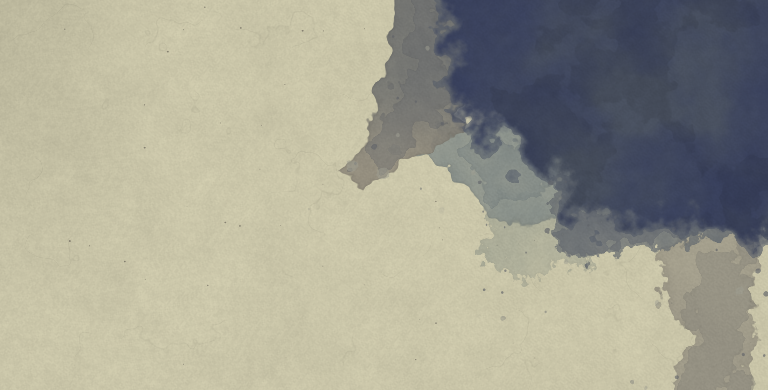
This background is drawn by a WebGL 2 fragment shader. Its source:

```glsl
#version 300 es
precision highp float;
// Navy and grey watercolour washes spreading from the upper right over aged paper.
uniform vec2 u_resolution;
out vec4 fragColor;

float hash(vec2 p) {
    return fract(sin(dot(p, vec2(127.1, 311.7))) * 43758.55);
}

float noise(vec2 p) {
    vec2 i = floor(p), f = fract(p);
    f = f * f * (3.0 - 2.0 * f);
    return mix(mix(hash(i), hash(i + vec2(1, 0)), f.x),
               mix(hash(i + vec2(0, 1)), hash(i + vec2(1, 1)), f.x), f.y);
}

float fbm(vec2 p) {
    float sum = 0.0, amp = 0.53;
    for (int i = 0; i < 4; i++) {
        sum += amp * noise(p);
        p = mat2(1.6, 1.2, -1.2, 1.6) * p + 11.3;
        amp *= 0.5;
    }
    return sum;
}

// Signed distance to an eight sided outline, negative inside
float outline(vec2 p, vec2 v[8]) {
    float d = 1e3, side = 1.0;
    for (int i = 0, j = 7; i < 8; j = i, i++) {
        vec2 e = v[j] - v[i], w = p - v[i];
        vec2 b = w - e * clamp(dot(w, e) / dot(e, e), 0.0, 1.0);
        d = min(d, dot(b, b));
        bvec3 c = bvec3(p.y >= v[i].y, p.y < v[j].y, e.x * w.y > e.y * w.x);
        if (all(c) || all(not(c))) side = -side;
    }
    return side * sqrt(d);
}

// Lays translucent pigment that gathers in a thin rim
vec3 wash(vec3 base, float d, vec3 tint, float opacity, float rim) {
    float inside = smoothstep(0.003, -0.003, d);
    vec3 col = mix(base, tint, clamp(opacity, 0.0, 1.0) * inside);
    return col * (1.0 - rim * inside * exp(min(d, 0.0) * 180.0));
}

// Round drops scattered one per cell; returns coverage
float drops(vec2 p, float cell, float chance, float size) {
    vec2 id = floor(p / cell);
    float h = hash(id + 3.7);
    vec2 c = (id + 0.3 + 0.4 * vec2(hash(id + 17.0), hash(id + 41.0))) * cell;
    float r = size * (0.25 + 0.75 * h * h);
    vec2 o = (p - c) * vec2(1.0, 0.75 + 0.4 * h);
    float d = length(o) + 0.5 * r * (noise(p * 140.0) - 0.5) - r;
    return step(hash(id + 71.0), chance) * smoothstep(0.0015, -0.0015, d);
}

void main() {
    vec2 p = gl_FragCoord.xy / u_resolution * vec2(1.969, 1.0);
    float cloud = fbm(p * 4.0), mottle = fbm(p * 13.0 + 5.0), speckle = fbm(p * 50.0 + 8.0);
    float grain = noise(mat2(0.8, 0.6, -0.6, 0.8) * p * 260.0) - 0.5;

    // Paper: faint stains, hairline creases and specks
    vec3 col = vec3(0.79, 0.773, 0.66);
    col *= 1.0 - 0.06 * smoothstep(0.5, 0.0, p.x) * smoothstep(0.2, 1.0, p.y + 0.3 * cloud);
    col *= 1.0 + 0.03 * (cloud - 0.45) + 0.05 * (mottle - 0.5) + 0.04 * (speckle - 0.5);
    float crease = smoothstep(0.012, 0.0, abs(fbm(p * 7.0 + 2.0) - 0.5));
    col *= 1.0 - 0.04 * crease * smoothstep(0.45, 0.7, noise(p * 11.0));
    col = mix(col, vec3(0.35, 0.33, 0.3), 0.6 * drops(p, 0.05, 0.06, 0.0026));

    // Ragged coordinates shared by all the wash outlines
    vec2 q = p + 0.08 * (vec2(fbm(p * 9.0), fbm(p * 9.0 + 31.0)) - 0.5);
    q += 0.03 * (vec2(noise(p * 31.0), noise(p * 31.0 + 19.0)) - 0.5);
    q += 0.014 * (vec2(noise(p * 85.0), noise(p * 85.0 + 7.0)) - 0.5);
    float dry = 0.06 * (speckle - 0.5);

    float pale = outline(q, vec2[8](vec2(1.25, 0.45), vec2(1.26, 0.31), vec2(1.33, 0.27), vec2(1.42, 0.30),
        vec2(1.53, 0.33), vec2(1.55, 0.45), vec2(1.42, 0.50), vec2(1.30, 0.50))) + dry;
    float brown = outline(q, vec2[8](vec2(1.73, 0.42), vec2(1.71, 0.33), vec2(1.72, 0.20), vec2(1.77, 0.13),
        vec2(1.72, 0.03), vec2(1.78, -0.1), vec2(1.92, -0.1), vec2(1.96, 0.42))) + 0.5 * dry;
    float blue = outline(q, vec2[8](vec2(1.09, 0.61), vec2(1.18, 0.53), vec2(1.25, 0.43), vec2(1.33, 0.42),
        vec2(1.42, 0.46), vec2(1.45, 0.60), vec2(1.30, 0.70), vec2(1.15, 0.68)));
    float grey = outline(q, vec2[8](vec2(1.00, 1.3), vec2(0.985, 0.83), vec2(0.95, 0.64), vec2(0.875, 0.56),
        vec2(0.935, 0.525), vec2(1.09, 0.61), vec2(1.20, 0.67), vec2(1.20, 1.3)));
    float under = outline(q, vec2[8](vec2(1.40, 0.55), vec2(1.42, 0.36), vec2(1.50, 0.33), vec2(1.56, 0.36),
        vec2(1.72, 0.35), vec2(1.80, 0.40), vec2(2.3, 0.38), vec2(2.3, 0.55))) + dry;
    float navy = outline(q, vec2[8](vec2(1.12, 1.5), vec2(1.14, 0.82), vec2(1.19, 0.67), vec2(1.40, 0.55),
        vec2(1.43, 0.45), vec2(1.72, 0.41), vec2(2.3, 0.38), vec2(2.3, 1.5)));

    // Outer washes, palest first, each with a second broken layer
    col = wash(col, pale, vec3(0.64, 0.65, 0.58), 0.35 + 0.7 * mottle, 0.04);
    col = wash(col, brown, vec3(0.58, 0.56, 0.505), 0.5 + 0.6 * cloud, 0.07);
    col = wash(col, brown + 0.03 + 0.25 * (mottle - 0.45), vec3(0.53, 0.52, 0.48), 0.45, 0.05);
    col = wash(col, blue, vec3(0.53, 0.56, 0.54), 0.55 + 0.5 * mottle, 0.1);
    col = wash(col, blue + 0.03 + 0.3 * (mottle - 0.5), vec3(0.44, 0.48, 0.49), 0.4, 0.05);
    vec3 greyTint = mix(vec3(0.56, 0.535, 0.48), vec3(0.43, 0.435, 0.43), smoothstep(0.54, 0.82, p.y));
    col = wash(col, grey, greyTint, 0.7 + 0.35 * mottle, 0.1);
    col = wash(col, grey + 0.045 + 0.3 * (mottle - 0.5), vec3(0.38, 0.39, 0.41), 0.35, 0.05);
    col = wash(col, under, vec3(0.43, 0.45, 0.46), 0.5 + 0.6 * mottle, 0.04);
    col = wash(col, under + 0.03 + 0.2 * (mottle - 0.5), vec3(0.36, 0.38, 0.42), 0.45, 0.03);

    // Deep navy body: broken translucent fringe, then cloudy dense pigment
    col = wash(col, navy + 0.22 * (mottle - 0.5), vec3(0.34, 0.37, 0.42), 0.55, 0.03);
    float bloom = 0.7 * smoothstep(0.35, 0.75, fbm(p * 5.5 + 23.0));
    bloom += 0.5 * exp(-9.0 * dot(p - vec2(1.6, 0.76), p - vec2(1.6, 0.76)));
    bloom += 0.7 * (mottle - 0.5);
    vec3 ink = mix(vec3(0.21, 0.24, 0.35), vec3(0.27, 0.3, 0.36), clamp(bloom, 0.0, 1.0));
    ink *= 0.96 + 0.07 * smoothstep(0.48, 0.52, fbm(q * 6.0 + 40.0)) + 0.08 * (speckle - 0.5);
    float body = smoothstep(0.01, -0.05, navy + 0.16 * (mottle - 0.5) + 0.5 * dry);
    col = mix(col, ink, 0.97 * body);

    // Spatter thrown close to the wash borders
    float edge = min(min(min(pale, brown), min(blue, grey)), min(under, navy));
    float near = smoothstep(0.16, 0.04, edge) * (1.0 - body);
    col = mix(col, vec3(0.38, 0.39, 0.41), 0.65 * near * drops(p, 0.055, 0.2, 0.008));
    col = mix(col, vec3(0.62, 0.62, 0.57), 0.5 * near * drops(p + 0.37, 0.11, 0.18, 0.018));

    col *= 1.0 + 0.05 * grain;
    fragColor = vec4(col, 1.0);
}
```
